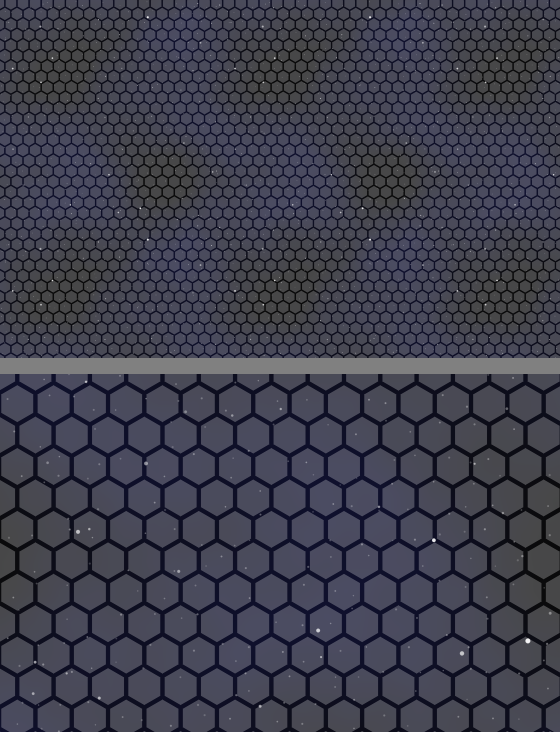
Top: the whole. Bottom: its middle third, enlarged.
Write a WebGL 2 fragment shader that draws this pattern.

```glsl
#version 300 es
precision highp float;

uniform vec2 u_resolution;
out vec4 fragColor;

// Lengths are fractions of the canvas height
const float HEX_PITCH = 0.0338;
const vec2 HEX_CENTER = vec2(0.622, 0.6098);
const float LINE_WIDTH = 0.12;
const float SKY_TILE = 0.621;
const float GLASS_OPACITY = 0.25;

const vec3 SKY_DARK = vec3(0.04, 0.04, 0.042);
const vec3 SKY_BLUE = vec3(0.06, 0.065, 0.19);
const vec3 WHITE = vec3(1.0);

vec3 hash3(vec2 cell, float seed) {
    vec3 q = fract(vec3(cell.xyx + seed * 7.31) * vec3(0.1031, 0.103, 0.0973));
    q += dot(q, q.yxz + 33.33);
    return fract((q.xxy + q.yzz) * q.zyx);
}

float cornerRamp(vec2 cell, vec2 offset, float period, float seed) {
    float angle = 6.28319 * hash3(mod(cell, period), seed).x;
    return dot(vec2(cos(angle), sin(angle)), offset);
}

// Gradient noise that wraps after a whole number of cells
float gradientNoise(vec2 uv, float period, float seed) {
    vec2 p = uv * period;
    vec2 cell = floor(p);
    vec2 f = p - cell;
    vec2 w = f * f * f * (f * (f * 6.0 - 15.0) + 10.0);
    vec2 e = vec2(1.0, 0.0);
    float low = mix(cornerRamp(cell, f, period, seed),
                    cornerRamp(cell + e.xy, f - e.xy, period, seed), w.x);
    float high = mix(cornerRamp(cell + e.yx, f - e.yx, period, seed),
                     cornerRamp(cell + e.xx, f - e.xx, period, seed), w.x);
    return mix(low, high, w.y);
}

// Soft spot that wraps around the tile edges
float wrappedSpot(vec2 uv, vec2 center, vec2 radius) {
    vec2 d = (fract(uv - center + 0.5) - 0.5) / radius;
    return exp(-dot(d, d));
}

float cloudGlow(vec2 uv) {
    float shade = wrappedSpot(uv, vec2(0.31, 0.31), vec2(0.31, 0.25));
    shade += wrappedSpot(uv, vec2(0.76, 0.80), vec2(0.23, 0.21));
    float noise = 0.0;
    float amplitude = 0.35;
    for (int i = 0; i < 4; i++) {
        float period = 4.0 * exp2(float(i));
        noise += amplitude * gradientNoise(uv, period, float(i) + 2.0);
        amplitude *= 0.5;
    }
    return clamp(0.84 - 0.9 * shade + noise, 0.0, 1.0);
}

// One star at most in each cell of a wrapped grid
float starLayer(vec2 uv, float cells, float density, float radius, float pixel, float seed) {
    vec2 p = uv * cells;
    vec2 cell = floor(p);
    vec3 placement = hash3(cell, seed);
    vec3 look = hash3(cell, seed + 5.0);
    vec2 center = mix(vec2(0.15), vec2(0.85), placement.xy);
    float d = length(p - cell - center) * SKY_TILE / cells;
    float size = radius * mix(0.7, 1.2, look.x);
    float disc = 1.0 - smoothstep(size - 0.7 * pixel, size + 0.7 * pixel, d);
    return disc * step(placement.z, density) * mix(0.45, 1.0, look.y);
}

float starField(vec2 uv, float pixel) {
    float faint = 0.4 * starLayer(uv, 25.0, 0.75, 0.0008, pixel, 1.0);
    float medium = 0.65 * starLayer(uv, 14.0, 0.22, 0.0012, pixel, 2.0);
    float bright = starLayer(uv, 7.0, 0.22, 0.0024, pixel, 3.0);
    return max(faint, max(medium, bright));
}

// Distance to the nearest cell border, in units of the pitch
float hexBorderDistance(vec2 p) {
    vec2 period = vec2(1.0, 1.7320508);
    vec2 a = mod(p + 0.5 * period, period) - 0.5 * period;
    vec2 b = mod(p, period) - 0.5 * period;
    vec2 local = abs(dot(a, a) < dot(b, b) ? a : b);
    return 0.5 - max(local.x, dot(local, vec2(0.5, 0.8660254)));
}

void main() {
    vec2 p = gl_FragCoord.xy / u_resolution.y;
    float pixel = 1.0 / u_resolution.y;

    // Repeating night sky
    vec2 uv = fract(vec2(p.x, 1.0 - p.y) / SKY_TILE);
    vec3 sky = mix(SKY_DARK, SKY_BLUE, cloudGlow(uv));
    sky = mix(sky, WHITE, starField(uv, pixel));

    // Translucent hexagons, with the bare sky left as lines
    float border = hexBorderDistance((p - HEX_CENTER) / HEX_PITCH);
    float softness = 0.6 * pixel / HEX_PITCH;
    float halfLine = 0.5 * LINE_WIDTH;
    float glass = smoothstep(halfLine - softness, halfLine + softness, border);
    fragColor = vec4(mix(sky, WHITE, GLASS_OPACITY * glass), 1.0);
}
```
